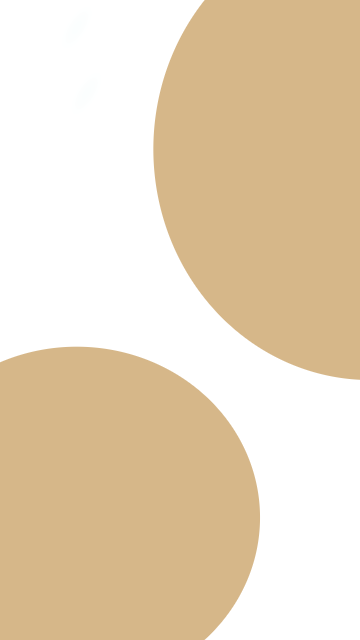
A WebGL 1 fragment shader for this background:

```glsl
precision highp float;
// Two large sand-coloured ellipses on white, with faint pale smudges at upper left.

uniform vec2 u_resolution;

// Lengths are in canvas heights, origin at the lower left.
const vec3 WHITE = vec3(1.0);
const vec3 SAND = vec3(0.839, 0.718, 0.537);
const vec3 MIST = vec3(0.986, 0.996, 0.996);

const vec2 UPPER_CENTER = vec2(0.5781, 0.7669);
const vec2 UPPER_RADII = vec2(0.3385, 0.3607);
const vec2 LOWER_CENTER = vec2(0.1198, 0.1914);
const vec2 LOWER_RADII = vec2(0.2865, 0.2669);

const vec2 SMUDGE_START = vec2(0.120, 0.957);
const vec2 SMUDGE_STEP = vec2(0.015, -0.103);
const vec2 SMUDGE_RADII = vec2(0.018, 0.046);
const vec2 SMUDGE_AXIS = vec2(0.53, 0.848);
const int SMUDGE_COUNT = 2;

// Approximate signed distance to an axis-aligned ellipse.
float ellipseDistance(vec2 offset, vec2 radii) {
  float k = length(offset / radii);
  float slope = length(offset / (radii * radii));
  return k * (k - 1.0) / max(slope, 1e-4);
}

// Soft tilted spot that fades out at its rim.
float smudge(vec2 offset) {
  vec2 across = vec2(SMUDGE_AXIS.y, -SMUDGE_AXIS.x);
  vec2 local = vec2(dot(offset, across), dot(offset, SMUDGE_AXIS));
  return 1.0 - smoothstep(0.2, 1.0, length(local / SMUDGE_RADII));
}

void main() {
  vec2 p = gl_FragCoord.xy / u_resolution.y;
  float pixel = 1.0 / u_resolution.y;

  // Pale smudges
  vec3 color = WHITE;
  for (int i = 0; i < SMUDGE_COUNT; i++) {
    vec2 center = SMUDGE_START + float(i) * SMUDGE_STEP;
    color = mix(color, MIST, smudge(p - center));
  }

  // Sand ellipses with smoothed edges
  float upper = ellipseDistance(p - UPPER_CENTER, UPPER_RADII);
  float lower = ellipseDistance(p - LOWER_CENTER, LOWER_RADII);
  float coverage = clamp(0.5 - min(upper, lower) / pixel, 0.0, 1.0);
  color = mix(color, SAND, coverage);

  gl_FragColor = vec4(color, 1.0);
}
```
